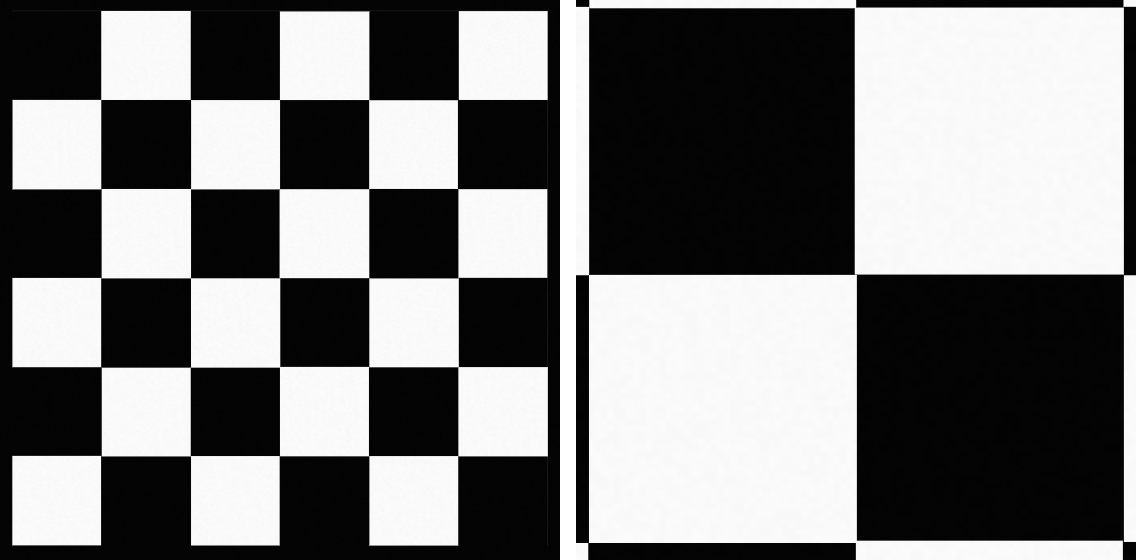
Left, the full canvas; right, a detail of the centre.
A Shadertoy shader for this pattern:

```glsl
// A six by six black and white checkerboard inside a thin black border.
// Each white tile is a box distance with a slight hashed shift and size change;
// fine value noise adds grain, and a faint hairline marks the top and right rims.

const float TILE_COUNT = 6.0;
const vec2 BOARD_MIN = vec2(0.0221, 0.0260);
const vec2 BOARD_MAX = vec2(0.9779, 0.9805);
const vec3 BLACK = vec3(0.014);
const vec3 WHITE = vec3(0.978);

float hash(vec2 p) {
    return fract(sin(dot(p, vec2(127.1, 311.7))) * 43758.5453);
}

vec2 hash2(vec2 p) {
    return vec2(hash(p), hash(p + 37.0));
}

float valueNoise(vec2 p) {
    vec2 cell = floor(p);
    vec2 f = fract(p);
    f = f * f * (3.0 - 2.0 * f);
    float low = mix(hash(cell), hash(cell + vec2(1.0, 0.0)), f.x);
    float high = mix(hash(cell + vec2(0.0, 1.0)), hash(cell + vec2(1.0)), f.x);
    return mix(low, high, f.y);
}

float boxDistance(vec2 p, vec2 halfSize) {
    vec2 d = abs(p) - halfSize;
    return length(max(d, 0.0)) + min(max(d.x, d.y), 0.0);
}

float coverage(float dist, float pixel) {
    return clamp(0.5 - dist / pixel, 0.0, 1.0);
}

// Coverage of one white tile, zero on dark cells and outside the board.
float whiteTile(vec2 p, vec2 cell, vec2 tileSize, float pixel, float wear) {
    bool outside = any(lessThan(cell, vec2(0.0))) ||
                   any(greaterThanEqual(cell, vec2(TILE_COUNT)));
    if (outside || mod(cell.x + cell.y, 2.0) > 0.5) return 0.0;
    vec2 shift = (hash2(cell) - 0.5) * wear;
    vec2 shrink = (hash2(cell + 11.0) - 0.5) * wear;
    vec2 center = BOARD_MIN + (cell + 0.5) * tileSize + shift;
    return coverage(boxDistance(p - center, 0.5 * tileSize - shrink), pixel);
}

// Nearby cells are included so shifted edges stay smooth across the grid.
float checker(vec2 p, float pixel, float wear) {
    vec2 tileSize = (BOARD_MAX - BOARD_MIN) / TILE_COUNT;
    vec2 home = floor((p - BOARD_MIN) / tileSize);
    float white = 0.0;
    for (int y = -1; y <= 1; y++) {
        for (int x = -1; x <= 1; x++) {
            vec2 cell = home + vec2(x, y);
            white = max(white, whiteTile(p, cell, tileSize, pixel, wear));
        }
    }
    return white;
}

// Faint line along the top and right rims of the board.
float rimHairline(vec2 p, float width, float pixel) {
    vec2 size = BOARD_MAX - BOARD_MIN;
    vec2 middle = 0.5 * (BOARD_MIN + BOARD_MAX);
    float top = boxDistance(p - vec2(middle.x, BOARD_MAX.y), 0.5 * vec2(size.x, width));
    float right = boxDistance(p - vec2(BOARD_MAX.x, middle.y), 0.5 * vec2(width, size.y));
    return coverage(min(top, right), pixel);
}

void mainImage(out vec4 fragColor, in vec2 fragCoord) {
    float side = min(iResolution.x, iResolution.y);
    vec2 p = (fragCoord - 0.5 * iResolution.xy) / side + 0.5;
    float pixel = 1.0 / side;

    // Flat tones with a trace of grain, stronger on the white tiles
    float grain = valueNoise(p * 260.0) - 0.5;
    vec3 dark = BLACK + 0.004 * grain;
    vec3 light = WHITE + 0.014 * grain;

    // Rim below, tiles above
    vec3 color = mix(dark, vec3(0.12), rimHairline(p, 0.0012, pixel));
    color = mix(color, light, checker(p, pixel, 0.0010));
    fragColor = vec4(color, 1.0);
}
```
